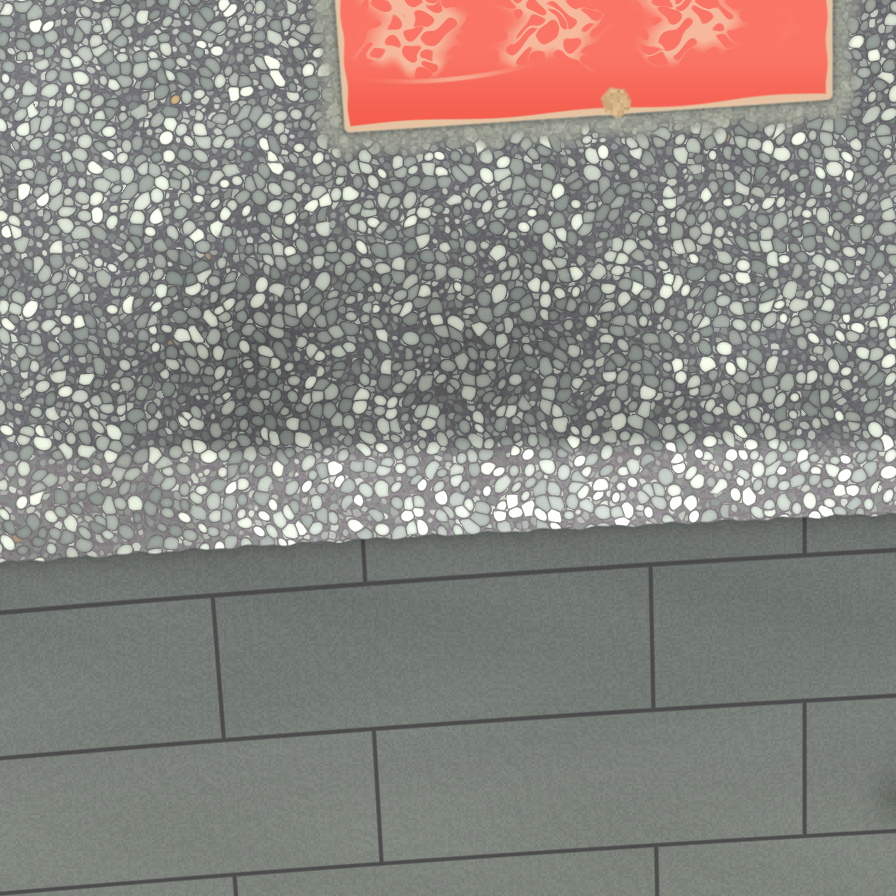
A three.js fragment shader for this texture:

```glsl
varying vec2 vUv;

float hash(vec2 p) {
  return fract(sin(dot(p, vec2(127.1, 311.7))) * 43758.5);
}

float blob(vec2 p, vec2 center, vec2 radius) {
  vec2 d = (p - center) / radius;
  return exp(-dot(d, d));
}

// Cellular stones: x is the height above the rim, yz the stone's cell
vec3 pebbles(vec2 p) {
  vec2 id = vec2(0.0);
  float nearest = 9.0, second = 9.0;
  for (int j = -1; j <= 1; j++) {
    for (int i = -1; i <= 1; i++) {
      vec2 cell = floor(p) + vec2(float(i), float(j));
      vec2 d = p - cell - 0.12 - 0.76 * vec2(hash(cell), hash(cell + 19.7));
      float a = 6.283 * hash(cell + 5.3);
      d = mat2(cos(a), -sin(a), sin(a), cos(a)) * d;
      float r = length(d * vec2(0.88, 1.15));
      if (r < nearest) {
        second = nearest;
        nearest = r;
        id = cell;
      } else {
        second = min(second, r);
      }
    }
  }
  float size = mix(0.32, 0.62, hash(id + 8.1));
  return vec3(min((second - nearest) * 0.6, size - nearest), id);
}

vec3 stoneColor(vec2 id) {
  float tone = hash(id + 2.9);
  vec3 c = mix(vec3(0.52, 0.55, 0.53), vec3(0.92, 0.95, 0.88), pow(tone, 1.6));
  return mix(c, vec3(0.76, 0.64, 0.48), step(0.993, hash(id + 31.0)));
}

vec3 aggregate(vec2 p) {
  // Stains, and the brighter rounded lip along the front
  float ripple = 0.04 * sin(p.x * 23.0 + 2.0 * sin(p.y * 17.0)) * sin(p.y * 29.0 + p.x * 7.0);
  float stain = 0.24 * blob(p, vec2(0.27, 0.58), vec2(0.17, 0.13))
              + 0.2 * blob(p, vec2(0.56, 0.63), vec2(0.14, 0.12))
              + 0.1 * blob(p, vec2(0.75, 0.54), vec2(0.25, 0.05));
  float lip = 1.0 - smoothstep(-0.015, 0.015, p.y - 0.492 - 0.014 * p.x);
  float bright = lip * smoothstep(0.12, 0.42, p.x);
  float light = 1.07 + ripple - stain * (1.0 - 0.7 * lip) + 0.1 * bright;
  light += 0.1 * blob(p, vec2(0.03, 0.9), vec2(0.2, 0.3));

  vec3 cement = mix(vec3(0.405, 0.405, 0.42), vec3(0.49, 0.475, 0.485), lip);
  cement *= 0.93 + 0.14 * hash(floor(p * 380.0));
  vec2 warped = p + 0.003 * sin(p.yx * 61.0);
  vec3 small = pebbles(warped * 98.0);
  vec3 large = pebbles(warped * 60.0 + 7.0);
  vec3 c = mix(cement, stoneColor(small.yz) * 0.92, 0.8 * smoothstep(0.0, 0.18, small.x));
  float present = step(0.14, hash(large.yz + 12.0));
  c = mix(c, cement * 0.88, present * smoothstep(-0.1, 0.0, large.x));
  vec3 stone = stoneColor(large.yz) * (0.9 + 0.45 * min(large.x, 0.3)) + 0.1 * bright;
  c = mix(c, stone, present * smoothstep(-0.02, 0.12, large.x));
  return c * light;
}

vec3 paving(vec2 p) {
  // Gently bent courses, spaced wider toward the bottom
  float v = p.y - 0.085 * p.x + 0.015 * p.x * p.x - 0.0026;
  float course = v * (6.846 - 1.483 * v);
  float row = floor(course);
  float width = 0.47 + 0.058 * p.y;
  float column = (p.x - 0.898) / width + 0.35 * mod(row, 2.0);
  float across = abs(fract(course + 0.5) - 0.5) / 6.5;
  float along = abs(fract(column + 0.5) - 0.5) * width;
  float joint = 1.0 - smoothstep(0.001, 0.0036, min(across, along));

  vec3 c = mix(vec3(0.49, 0.515, 0.485), vec3(0.44, 0.462, 0.447), smoothstep(0.05, 0.4, p.y));
  c += 0.01 * sin(p.x * 13.0 + 2.0 * sin(p.y * 19.0)) * sin(p.y * 23.0);
  c += 0.012 * (hash(vec2(row, floor(column))) - 0.5);
  c += 0.045 * (hash(floor(p * 400.0)) - 0.5);
  c -= 0.08 * blob(p, vec2(1.0, 0.11), vec2(0.025, 0.03));
  return mix(c, vec3(0.27, 0.26, 0.27), joint * 0.85);
}

// Signed distance to the panel, negative inside
float panel(vec2 p) {
  float side = max(0.374 + 0.075 * (1.0 - p.y) - p.x, p.x - 0.929);
  float base = 0.852 + 0.0683 * (p.x - 0.385) - p.y;
  vec2 corner = vec2(side, base) + 0.006;
  return min(max(corner.x, corner.y), 0.0) + length(max(corner, 0.0)) - 0.006;
}

vec3 glaze(vec2 p) {
  vec3 red = mix(vec3(0.96, 0.37, 0.31), vec3(0.98, 0.46, 0.4), smoothstep(0.86, 0.95, p.y));
  // Broken pale veins, thick and thin, thinning out to the right
  vec2 q = p + 0.009 * sin(p.yx * vec2(95.0, 70.0)) + 0.003 * sin(p.yx * 210.0);
  float thick = 0.06 + 0.05 * sin(p.x * 83.0 + 3.0 * sin(p.y * 57.0));
  float vein = 1.0 - smoothstep(thick - 0.06, thick + 0.04, pebbles(q * vec2(38.0, 50.0)).x);
  float cluster = smoothstep(-0.9, 0.5, cos(6.283 * (q.x - 0.46) / 0.155));
  cluster *= smoothstep(0.915, 0.935, q.y - 0.05 * (p.x - 0.46));
  cluster *= smoothstep(0.392, 0.405, q.x) * (1.0 - smoothstep(0.82, 0.9, q.x));
  float sweep = abs(p.y - 0.909 - 0.9 * pow(p.x - 0.45, 2.0));
  float stroke = (1.0 - smoothstep(0.001, 0.004, sweep)) * blob(p, vec2(0.51, 0.91), vec2(0.06, 0.03));
  return mix(red, vec3(0.96, 0.77, 0.65), max(vein * cluster * 0.85, stroke * 0.7));
}

void main() {
  vec2 p = vUv;
  float edge = 0.372 + 0.07 * p.x - 0.015 * p.x * p.x
             + 0.0012 * sin(p.x * 95.0) + 0.0008 * sin(p.x * 211.0);
  float above = p.y - edge;
  vec3 ground = paving(p) * (1.0 - 0.2 * exp(-abs(above) * 90.0));
  vec3 c = mix(ground, aggregate(p), smoothstep(-0.0015, 0.0015, above));

  // Mortar bed, cream rim and red face
  float d = panel(p);
  float ragged = d + 0.004 * sin(p.x * 73.0 + p.y * 41.0) + 0.003 * sin(p.x * 157.0 - p.y * 90.0);
  vec3 mortar = vec3(0.62, 0.63, 0.58) + 0.1 * (hash(floor(p * 300.0)) - 0.5);
  c = mix(c, mortar, 0.85 * (1.0 - smoothstep(0.012, 0.034, ragged)));
  c *= 1.0 - 0.2 * exp(-abs(d - 0.002) * 350.0);
  c = mix(c, vec3(0.9, 0.77, 0.64), 1.0 - smoothstep(-0.0015, 0.0015, d));
  float rim = 0.007 + 0.002 * sin(p.x * 31.0) + 0.001 * sin(p.y * 120.0);
  c = mix(c, glaze(p), 1.0 - smoothstep(-0.0015, 0.0015, d + rim));

  // Chipped spot on the lower rim
  vec2 chip = p - vec2(0.688, 0.886);
  float chipEdge = length(chip) - 0.016 - 0.0015 * sin(chip.x * 330.0 + 1.0) * sin(chip.y * 270.0);
  vec3 clay = vec3(0.82, 0.69, 0.52) + 0.12 * (hash(floor(p * 260.0)) - 0.5);
  c = mix(c, clay, 1.0 - smoothstep(-0.002, 0.002, chipEdge));
  gl_FragColor = vec4(clamp(c, 0.0, 1.0), 1.0);
}
```
